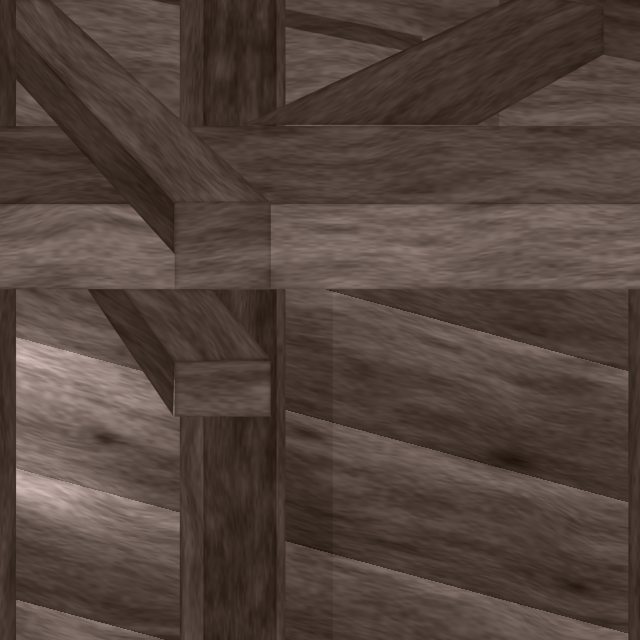
Reproduce this texture procedurally as a Shadertoy shader.

```glsl
#define GRAIN 0.62
#define FINE_GRAIN 0.22
#define SEAM_WIDTH 0.004
#define SEAM_DARKNESS 0.22
#define PLANK_SLOPE 0.27
#define PLANK_WIDTH 0.205
#define GLOW 0.30
#define DARK_WOOD vec3(0.20, 0.15, 0.12)
#define PALE_WOOD vec3(0.72, 0.64, 0.62)

float hash(vec2 p) {
    p = fract(p * vec2(0.1031, 0.1137));
    p += dot(p, p.yx + 33.33);
    return fract((p.x + p.y) * p.x * 17.0);
}

float noise(vec2 p) {
    vec2 i = floor(p), f = fract(p);
    f = f * f * (3.0 - 2.0 * f);
    return mix(mix(hash(i), hash(i + vec2(1, 0)), f.x),
               mix(hash(i + vec2(0, 1)), hash(i + vec2(1, 1)), f.x), f.y);
}

float fbm(vec2 p) {
    float sum = 0.0, amp = 0.5;
    for (int i = 0; i < 4; i++) {
        sum += amp * noise(p);
        p = p * 2.03 + 17.3;
        amp *= 0.5;
    }
    return sum / 0.9375;
}

// Brightness factor of wood fibres running along a direction
float grain(vec2 p, vec2 along) {
    along = normalize(along);
    vec2 q = vec2(dot(p, along), dot(p, vec2(-along.y, along.x))) + 3.0;
    q.y += 0.035 * noise(q * vec2(7.0, 12.0));
    float broad = fbm(q * vec2(9.0, 65.0)) - 0.5;
    float fine = noise(q * vec2(75.0, 330.0)) - 0.5;
    return 1.0 + GRAIN * broad + FINE_GRAIN * fine;
}

// Signed distance to the line a-b, positive on its left
float side(vec2 p, vec2 a, vec2 b) {
    vec2 d = normalize(b - a);
    return dot(p - a, vec2(-d.y, d.x));
}

// Convex counterclockwise quad, positive inside
float quad(vec2 p, vec2 a, vec2 b, vec2 c, vec2 d) {
    return min(min(side(p, a, b), side(p, b, c)), min(side(p, c, d), side(p, d, a)));
}

float box(vec2 p, vec2 lo, vec2 hi) {
    vec2 d = min(p - lo, hi - p);
    return min(d.x, d.y);
}

float cover(float d) {
    float px = 0.75 / min(iResolution.x, iResolution.y);
    return smoothstep(-px, px, d);
}

// Lays a face over the scene with a darkened seam along its rim
void face(inout float tone, float d, float faceTone) {
    faceTone *= 1.0 - SEAM_DARKNESS * exp(-max(d, 0.0) / SEAM_WIDTH);
    tone = mix(tone, faceTone, cover(d));
}

float spot(vec2 p, vec2 centre, vec2 size) {
    vec2 q = p - centre;
    q.y += PLANK_SLOPE * q.x;
    q /= size;
    return exp(-dot(q, q));
}

// Sloping boards behind the lower frame
float lowerBoards(vec2 p) {
    float s = (p.y + PLANK_SLOPE * p.x - 0.275) / PLANK_WIDTH;
    float t = fract(s);
    float tone = mix(0.28, 0.43, t * t) + 0.03 * (hash(vec2(floor(s) + 9.0, 4.0)) - 0.5);
    tone *= 1.0 - 0.2 * exp(-t * PLANK_WIDTH / SEAM_WIDTH);
    float left = 1.0 - cover(p.x - 0.36);
    tone += left * GLOW * (spot(p, vec2(0.02, 0.42), vec2(0.20, 0.075))
                         + spot(p, vec2(0.04, 0.25), vec2(0.18, 0.065)));
    tone += 0.05 * left * smoothstep(0.1, 0.5, p.y);
    tone -= 0.035 * (1.0 - left) * (1.0 - cover(p.x - 0.52));
    float knots = spot(p, vec2(0.163, 0.316), vec2(0.022, 0.013))
                + spot(p, vec2(0.800, 0.283), vec2(0.040, 0.016))
                + spot(p, vec2(0.900, 0.082), vec2(0.028, 0.009))
                + spot(p, vec2(0.480, 0.322), vec2(0.030, 0.010))
                + 0.6 * spot(p, vec2(0.885, 0.395), vec2(0.080, 0.022));
    return tone * (1.0 - 0.42 * min(knots, 1.0)) * grain(p, vec2(1.0, -PLANK_SLOPE));
}

// Boards behind the upper frame
float upperBoards(vec2 p) {
    float s = p.y + 0.2 * p.x;
    float tone = mix(0.38, 0.30, smoothstep(0.50, 0.80, p.x));
    tone = mix(tone, 0.31, cover(s - 1.075));
    tone = mix(tone, 0.23, cover(min(s - 1.047, 1.075 - s)) * cover(0.66 - p.x));
    float corner = cover(p.x - 0.78);
    tone = mix(tone, mix(0.36, 0.24, cover(s - 1.103)), corner);
    return tone * grain(p, vec2(1.0, -0.12));
}

void mainImage(out vec4 fragColor, in vec2 fragCoord) {
    vec2 p = fragCoord / iResolution.xy;
    float upright = grain(p, vec2(0.03, 1.0));
    float level = grain(p, vec2(1.0, 0.03));
    float falling = grain(p, vec2(0.72, -0.72));
    float rising = grain(p, vec2(0.88, 0.44));
    float tone = p.y > 0.6 ? upperBoards(p) : lowerBoards(p);

    // Posts
    float blotch = 0.7 + 0.6 * fbm(p * vec2(45.0, 28.0));
    face(tone, box(p, vec2(0.281, -0.1), vec2(0.446, 1.1)), 0.28 * upright);
    face(tone, box(p, vec2(0.318, -0.1), vec2(0.432, 1.1)), 0.225 * upright * blotch);
    face(tone, box(p, vec2(-0.1, -0.1), vec2(0.025, 1.1)), 0.25 * upright);
    face(tone, box(p, vec2(0.982, -0.1), vec2(1.1, 0.6)), 0.25 * upright);

    // Rising brace
    face(tone, quad(p, vec2(0.38, 0.805), vec2(0.56, 0.805), vec2(0.943, 0.99), vec2(0.82, 1.01)), 0.27 * rising);
    face(tone, quad(p, vec2(0.56, 0.805), vec2(0.745, 0.805), vec2(0.943, 0.915), vec2(0.943, 0.99)), 0.25 * rising);

    // Crossbeam: top, then front
    face(tone, box(p, vec2(-0.1, 0.681), vec2(1.1, 0.803)), mix(0.265, 0.32, smoothstep(0.2, 0.7, p.x)) * level);
    face(tone, box(p, vec2(-0.1, 0.548), vec2(1.1, 0.681)), 0.43 * level);

    // Upper falling brace: flank, top, end
    vec2 root = vec2(-0.016, 1.0), nose = vec2(0.273, 0.683);
    float free = cover(p.x - 0.025);
    float brace = tone;
    face(brace, quad(p, root, vec2(-0.016, 0.922), vec2(0.273, 0.603), nose), 0.22 * falling);
    face(brace, quad(p, root, nose, vec2(0.423, 0.683), vec2(0.078, 1.0)), 0.315 * falling);
    tone = mix(tone, brace, free);
    face(tone, box(p, vec2(0.273, 0.548), vec2(0.423, 0.685)), mix(0.39, 0.31, smoothstep(0.59, 0.64, p.y)) * level);

    // Lower falling brace: flank, top, end
    vec2 hip = vec2(0.193, 0.548), tip = vec2(0.273, 0.434);
    face(tone, quad(p, vec2(0.137, 0.548), vec2(0.270, 0.351), tip, hip), 0.235 * falling);
    face(tone, quad(p, hip, tip, vec2(0.423, 0.440), vec2(0.330, 0.548)), 0.29 * falling);
    face(tone, box(p, vec2(0.273, 0.349), vec2(0.423, 0.436)), mix(0.38, 0.31, smoothstep(0.38, 0.42, p.y)) * level);

    vec3 colour = mix(DARK_WOOD, PALE_WOOD, (tone - 0.20) / 0.52);
    fragColor = vec4(clamp(colour, 0.0, 1.0), 1.0);
}
```
